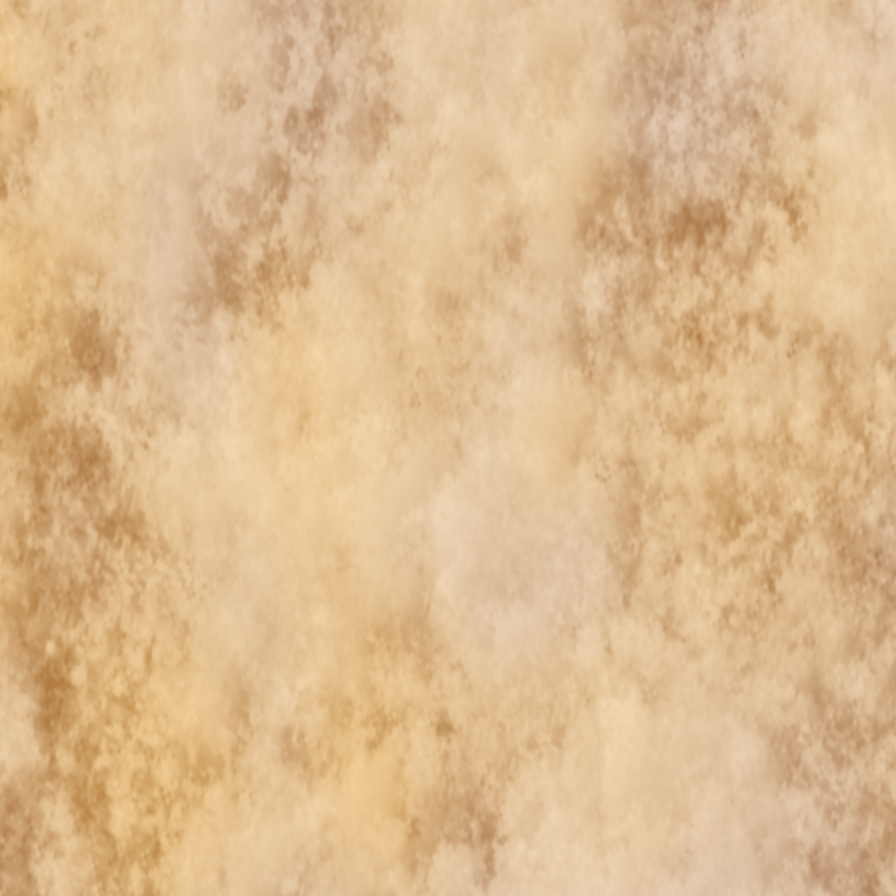
Write a WebGL 2 fragment shader that draws this texture.

```glsl
#version 300 es
precision highp float;

#define STRETCH 0.62        // below 1 draws features out vertically
#define BLOTCH_FREQ 4.5
#define GRAIN_FREQ 25.0
#define TINT_FREQ 2.6
#define BLOTCH_AMOUNT 0.72
#define GRAIN_AMOUNT 0.60
#define TINT_SHIFT vec3(0.012, 0.0, -0.036)
#define DARK_TAN vec3(0.72, 0.53, 0.32)
#define MID_TAN vec3(0.875, 0.737, 0.555)
#define LIGHT_TAN vec3(0.93, 0.815, 0.655)

uniform vec2 u_resolution;
out vec4 fragColor;

// Integer hash of a lattice cell, 0 to 1
float hash(vec2 cell) {
    uvec2 q = uvec2(ivec2(cell)) * uvec2(1597u, 3571u);
    uint h = (q.x ^ (q.y << 16u)) + q.y;
    h = (h ^ (h >> 16u)) * 0x7feb352du;
    h = (h ^ (h >> 15u)) * 0x846ca68bu;
    h ^= h >> 16u;
    return float(h >> 8u) / 16777216.0;
}

// Value noise with zero mean and roughly unit deviation
float noise(vec2 p) {
    vec2 cell = floor(p);
    vec2 f = p - cell;
    vec2 s = f * f * f * (f * (f * 6.0 - 15.0) + 10.0);
    float low = mix(hash(cell), hash(cell + vec2(1, 0)), s.x);
    float high = mix(hash(cell + vec2(0, 1)), hash(cell + vec2(1, 1)), s.x);
    return (mix(low, high, s.y) - 0.5) / 0.215;
}

// Rotated octaves, kept at unit deviation; those too fine to resolve fade out
float fbm(vec2 p, float freq, float gain, int octaves) {
    const mat2 turn = mat2(0.8, 0.6, -0.6, 0.8);
    float sum = 0.0, power = 0.0, amp = 1.0;
    for (int i = 0; i < octaves; i++) {
        float resolved = smoothstep(1.0, 0.5, freq / u_resolution.y);
        sum += amp * resolved * noise(p * freq + float(i) * 17.3);
        power += amp * amp;
        p = turn * p;
        freq *= 2.07;
        amp *= gain;
    }
    return sum * inversesqrt(power);
}

void main() {
    vec2 uv = gl_FragCoord.xy / u_resolution.y;
    vec2 p = uv * vec2(1.0, STRETCH);

    // Fine fibrous grain, also used to fray the blotch outlines
    float grain = fbm(p + 5.1, GRAIN_FREQ, 0.86, 4);
    vec2 frayed = p + 0.006 * vec2(grain, -grain);

    // Soft cloudy blotches; grain is stronger inside the dark ones
    float blotch = fbm(frayed + 1.7, BLOTCH_FREQ, 0.66, 4);
    float roughness = mix(1.3, 0.65, smoothstep(-1.2, 1.5, blotch));
    float tone = BLOTCH_AMOUNT * blotch + GRAIN_AMOUNT * roughness * grain;

    // Tone ramp, steeper toward the dark end
    vec3 color = tone < 0.0
        ? mix(MID_TAN, DARK_TAN, min(-tone / 3.0, 1.2))
        : mix(MID_TAN, LIGHT_TAN, min(tone / 2.0, 1.2));

    // Broad drift between golden and dusty hues
    float warmth = fbm(p + 9.4, TINT_FREQ, 0.6, 3);
    color += TINT_SHIFT * warmth;

    fragColor = vec4(clamp(color, 0.0, 1.0), 1.0);
}
```
